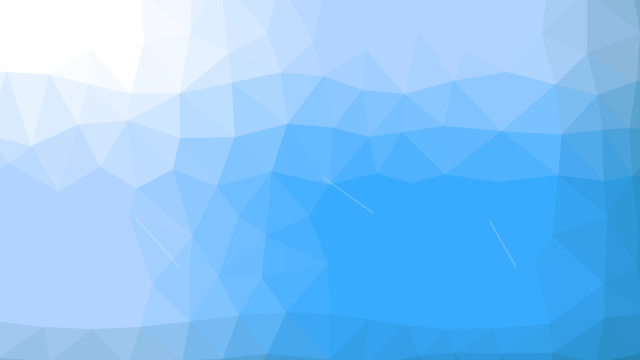
Give the GLSL for this background, as a WebGL 1 fragment shader.

```glsl
precision highp float;
// Low-poly sky: a wavy triangle mesh running from white through pale blue to azure.
// Rows of grid vertices are displaced by waves, each cell is split along its Delaunay
// diagonal, and every triangle takes the gradient colour found at its centroid.

uniform vec2 u_resolution;

const vec2 CANVAS = vec2(768.0, 432.0);   // design units, y pointing down
const vec2 CELL = vec2(54.86, 57.0);
const vec2 MESH_ORIGIN = vec2(0.0, -14.0);

const vec3 WHITE = vec3(1.0);
const vec3 PALE = vec3(0.69, 0.83, 1.0);
const vec3 AZURE = vec3(0.225, 0.67, 1.0);
const vec3 SHADE = vec3(0.06, 0.36, 0.40);

vec2 hash22(vec2 p) {
  vec3 q = fract(vec3(p.xyx) * vec3(0.1031, 0.1030, 0.0973));
  q += dot(q, q.yzx + 33.33);
  return fract((q.xx + q.yz) * q.zy);
}

float cross2(vec2 a, vec2 b) {
  return a.x * b.y - a.y * b.x;
}

// Chirped cosine: w = amplitude, centre, rate, bend
float wave(float i, vec4 w) {
  float d = i - w.y;
  return w.x * cos(d * (w.z + w.w * d));
}

// Mesh vertex for a column and row
vec2 vertexAt(vec2 id) {
  vec2 base = MESH_ORIGIN + id * CELL;
  float row = id.y;
  if (row < 0.5 || row > 7.5) return base + (hash22(id + 7.0) - 0.5) * 24.0 - vec2(0.0, 8.0);

  float fade = exp(-0.13 * id.x);
  vec4 across, down;
  if (row < 1.5) {
    across = vec4(10.0, 9.5, 1.05, 0.0);
    down = vec4(14.0, 5.0, 2.36, 0.0);
    base.y += 7.0;
  } else if (row < 2.5) {
    across = vec4(8.0, 6.0, 1.05, 0.0);
    down = vec4(14.0, 3.5, 1.05, 0.03);
  } else if (row < 3.5) {
    across = vec4(17.0, 6.5, 0.82, 0.045);
    down = vec4(22.0 * fade, 0.8, 1.7, 0.0);
  } else if (row < 4.5) {
    across = vec4(15.0, 1.0, 0.75, 0.03);
    down = vec4(18.0 * fade, 1.0, 3.1416, 0.0);
  } else if (row < 5.5) {
    across = vec4(16.0, 4.5, 1.5, 0.0);
    down = vec4(12.0, 4.0, 3.1416, 0.0);
  } else if (row < 6.5) {
    across = vec4(18.0, 3.0, 1.0, 0.08);
    down = vec4(13.0, 3.0, 2.5, 0.0);
  } else {
    across = vec4(14.0, 6.0, 0.55, 0.04);
    down = vec4(10.0, 2.0, 0.75, 0.0);
  }
  return base + vec2(wave(id.x, across), wave(id.x, down));
}

// Two-axis gradient, shaded towards the right and bottom edges
vec3 skyColor(vec2 p) {
  float kx = clamp((p.x - 165.0) / 225.0, 0.0, 1.0);
  float ky = clamp((p.y - 72.0) / 150.0, 0.0, 1.0);
  vec3 color = mix(mix(WHITE, PALE, kx), mix(PALE, AZURE, kx), ky);
  float shade = max(p.x - 650.0, 0.0) * 0.0025 + max(p.y - 375.0, 0.0) * 0.0035;
  return mix(color, SHADE, min(shade, 0.5));
}

float edgeDistance(vec2 p, vec2 a, vec2 b) {
  return cross2(normalize(b - a), p - a);
}

// Adds one triangle as colour in rgb and coverage in a
vec4 triangle(vec2 p, vec2 a, vec2 b, vec2 c, float pixel) {
  float inside = min(edgeDistance(p, a, b), min(edgeDistance(p, b, c), edgeDistance(p, c, a)));
  float coverage = clamp(inside / pixel + 0.5, 0.0, 1.0);
  return vec4(skyColor((a + b + c) / 3.0), 1.0) * coverage;
}

// Splits a quad along its Delaunay diagonal
vec4 quad(vec2 p, vec2 a, vec2 b, vec2 c, vec2 d, float pixel) {
  vec2 ba = a - b, bc = c - b, dc = c - d, da = a - d;
  float sinSum = cross2(bc, ba) * dot(da, dc) + dot(bc, ba) * cross2(da, dc);
  if (sinSum < 0.0) return triangle(p, a, b, d, pixel) + triangle(p, b, c, d, pixel);
  return triangle(p, a, b, c, pixel) + triangle(p, a, c, d, pixel);
}

float hairline(vec2 p, vec2 a, vec2 b, float pixel) {
  vec2 ab = b - a;
  float t = clamp(dot(p - a, ab) / dot(ab, ab), 0.0, 1.0);
  return 1.0 - smoothstep(0.3, 0.4 + pixel, length(p - a - ab * t));
}

void main() {
  vec2 uv = gl_FragCoord.xy / u_resolution;
  vec2 p = vec2(uv.x, 1.0 - uv.y) * CANVAS;
  float pixel = CANVAS.y / u_resolution.y;
  vec2 home = floor((p - MESH_ORIGIN) / CELL);

  // Blend the triangles of the surrounding cells
  vec4 sum = vec4(skyColor(p), 1.0) * 0.001;
  for (int y = -1; y <= 1; y++) {
    for (int x = -1; x <= 1; x++) {
      vec2 id = home + vec2(float(x), float(y));
      sum += quad(p, vertexAt(id), vertexAt(id + vec2(1.0, 0.0)),
                  vertexAt(id + 1.0), vertexAt(id + vec2(0.0, 1.0)), pixel);
    }
  }
  vec3 color = sum.rgb / sum.a;

  // Faint glints along three seams
  float glint = hairline(p, vec2(163.0, 262.0), vec2(215.0, 320.0), pixel)
              + hairline(p, vec2(388.0, 213.0), vec2(447.0, 255.0), pixel)
              + hairline(p, vec2(588.0, 266.0), vec2(619.0, 320.0), pixel);
  gl_FragColor = vec4(mix(color, WHITE, 0.2 * min(glint, 1.0)), 1.0);
}
```
